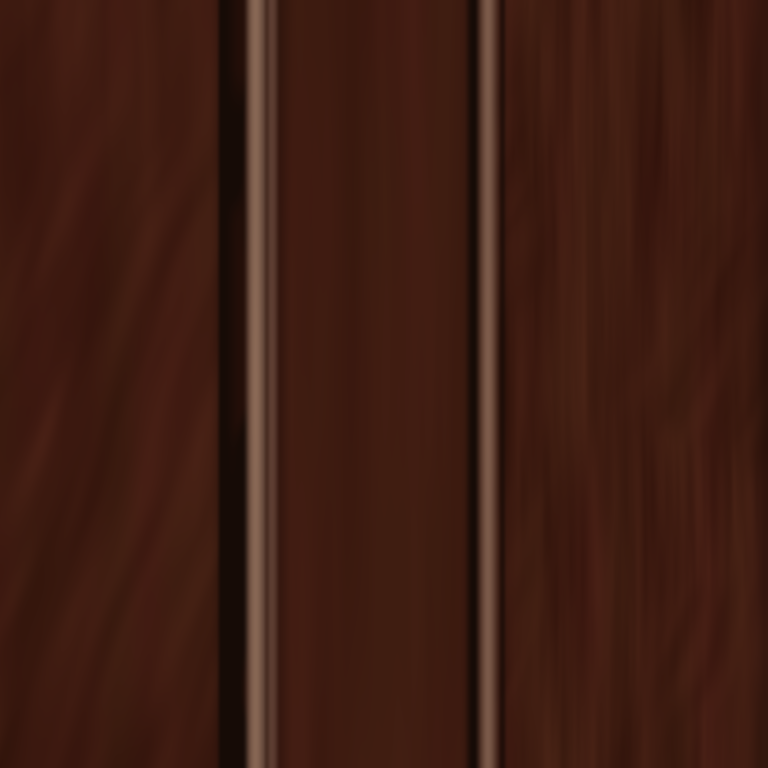
This texture is drawn by a WebGL 2 fragment shader. Its source:

```glsl
#version 300 es
precision highp float;
// Three dark stained wood boards parted by two vertical grooves with pale beads.
// Each board mixes stretched noise: slanted ripples on the left, smooth bands in
// the middle, fine streaks on the right; the grooves are soft bands across x.
#define WOOD_DEEP vec3(0.192, 0.073, 0.041)
#define WOOD_LIT vec3(0.300, 0.140, 0.090)
#define GAP_COLOR vec3(0.085, 0.042, 0.024)
#define BEAD_WARM vec3(0.540, 0.410, 0.335)
#define BEAD_DIM vec3(0.400, 0.265, 0.215)
#define GROOVE_A 0.284
#define GROOVE_B 0.612
#define RIPPLE_SLANT 0.36
#define RIPPLE_FREQ 32.0
#define STREAK_FREQ 50.0
#define GRAIN_CONTRAST 1.0

uniform vec2 u_resolution;
out vec4 fragColor;

float hash(vec2 p) {
  return fract(sin(dot(p, vec2(127.1, 311.7))) * 43758.5453);
}

float noise(vec2 p) {
  vec2 i = floor(p), f = fract(p);
  f = f * f * (3.0 - 2.0 * f);
  return mix(mix(hash(i), hash(i + vec2(1, 0)), f.x),
             mix(hash(i + vec2(0, 1)), hash(i + vec2(1, 1)), f.x), f.y);
}

float fbm(vec2 p) {
  float sum = 0.0, weight = 0.57;
  for (int i = 0; i < 3; i++) {
    sum += weight * noise(p);
    p = p * vec2(2.03, 1.6) + 17.3;
    weight *= 0.5;
  }
  return sum;
}

// Soft-edged strip between left and right
float band(float x, float left, float right, float soft) {
  return smoothstep(left - soft, left + soft, x)
       - smoothstep(right - soft, right + soft, x);
}

// Rounded bead: bright at its centre, falling to zero at its half width
float bead(float x, float center, float halfWidth) {
  return smoothstep(1.0, 0.0, abs(x - center) / halfWidth);
}

// Diagonal figure of short leaning strokes
float ripples(vec2 p) {
  float bend = 0.030 * noise(p * vec2(5.0, 6.0));
  float across = p.x - RIPPLE_SLANT * p.y + bend;
  return noise(vec2(across * RIPPLE_FREQ, p.y * 5.0)) * 0.75
       + noise(vec2(across * RIPPLE_FREQ * 1.7, p.y * 9.0)) * 0.25;
}

// Long vertical fibres
float streaks(vec2 p, float freq, float stretch) {
  float sway = 0.006 * noise(p * vec2(5.0, 3.0));
  return fbm(vec2((p.x + sway) * freq, p.y * stretch));
}

float boardGrain(vec2 p) {
  float left = mix(streaks(p, 22.0, 2.2), ripples(p),
                   0.30 + 0.50 * smoothstep(0.95, 0.50, p.y));
  float middle = mix(0.5, streaks(p + 3.7, 24.0, 1.4), 0.60);
  float patches = smoothstep(0.50, 0.80, noise(p * vec2(11.0, 6.0) + 9.0));
  float right = mix(streaks(p + 8.1, STREAK_FREQ, 3.6),
                    ripples(p * 1.25 + 5.2), 0.55 * patches);
  right = 0.5 + 1.25 * (right - 0.5);
  float grain = p.x < GROOVE_A + 0.03 ? left : p.x < GROOVE_B + 0.02 ? middle : right;
  return 0.5 + (grain - 0.5) * GRAIN_CONTRAST;
}

vec3 wood(vec2 p) {
  vec3 color = mix(WOOD_DEEP, WOOD_LIT, clamp(boardGrain(p), 0.0, 1.0));
  float redness = noise(p * vec2(26.0, 4.0) + 31.0) - 0.5;
  color += redness * vec3(0.010, -0.009, 0.004);
  return color * (1.0 - 0.20 * smoothstep(0.970, 1.0, p.x));
}

void main() {
  vec2 uv = gl_FragCoord.xy / u_resolution;
  float a = uv.x - GROOVE_A, b = uv.x - GROOVE_B;
  vec3 color = wood(uv);

  // Shade where the boards turn into the grooves
  color *= 1.0 - 0.20 * band(a, -0.002, 0.088, 0.010);
  color *= 1.0 - 0.20 * band(b, -0.006, 0.046, 0.008);

  // Wide gap with worn brown flecks beside its bead
  float wear = smoothstep(0.40, 0.75, noise(vec2(uv.x * 30.0, uv.y * 10.0)));
  wear = max(wear, smoothstep(0.84, 0.92, uv.y)) * smoothstep(0.006, 0.030, a);
  vec3 gap = mix(GAP_COLOR, WOOD_DEEP * 0.95, 0.55 * wear);
  color = mix(color, gap, band(a, 0.001, 0.040, 0.004));

  // Broad bead followed by a thin, dimmer one, both with soft flanks
  float tone = 0.96 + 0.08 * noise(vec2(3.0, uv.y * 4.0));
  color = mix(color, BEAD_DIM * 0.72, band(a, 0.040, 0.074, 0.007));
  color = mix(color, BEAD_WARM * tone, bead(a, 0.049, 0.018));
  color = mix(color, BEAD_DIM * tone, 0.75 * bead(a, 0.0705, 0.011));
  color = mix(color, GAP_COLOR * 2.6, 0.40 * bead(a, 0.0635, 0.005));

  // Narrow gap, single bead and a hairline seam
  color = mix(color, GAP_COLOR, band(b, -0.002, 0.011, 0.006));
  color = mix(color, mix(BEAD_DIM, BEAD_WARM, 0.65) * tone, bead(b, 0.0235, 0.018));
  color = mix(color, GAP_COLOR, 0.6 * bead(b, 0.0425, 0.006));

  fragColor = vec4(color, 1.0);
}
```
